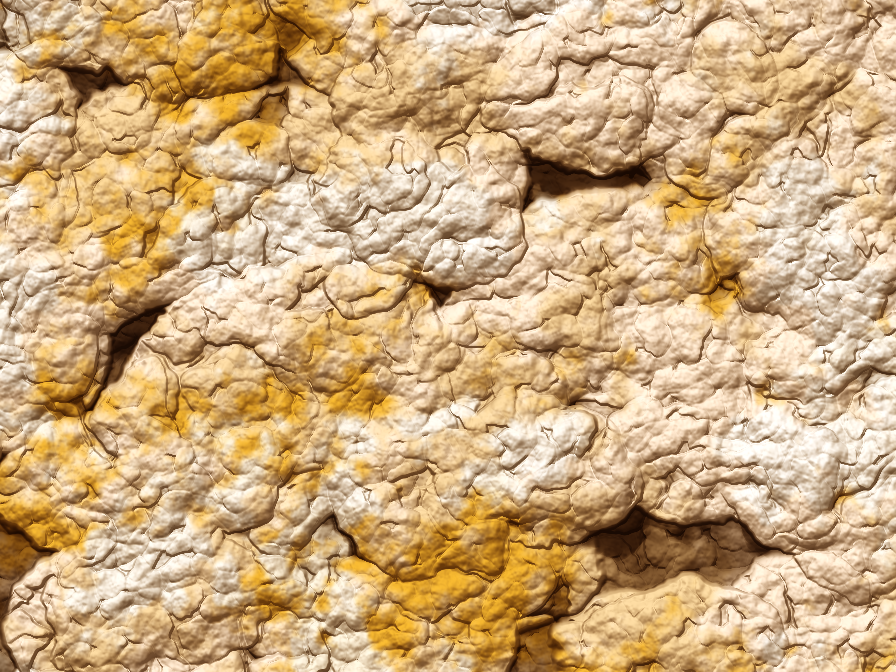
A WebGL 1 fragment shader for this texture:

```glsl
precision highp float;
// Shaggy, floury dough with yellow yolk streaks, lit from above.
// Ragged overlapping domes at three scales form a height field, which is
// shaded by slope, cast shadow and depth, then tinted by noise pigments.

uniform vec2 u_resolution;

#define CLUMP_FREQ 5.6      // large clumps per canvas height
#define CLUMP_HEIGHT 0.07
#define RAGGEDNESS 0.055    // how far the clump outlines are torn
#define GRAIN_HEIGHT 0.018
#define SHADOW_STRENGTH 0.55
#define SHADOW_STEP 0.011
#define YOLK_START 0.465    // lower values spread more yolk
#define FLOUR_START 0.53    // lower values dust more flour

const vec3 CREAM = vec3(0.92, 0.81, 0.69);
const vec3 BUTTER = vec3(0.87, 0.72, 0.50);
const vec3 YOLK = vec3(0.85, 0.60, 0.12);
const vec3 FLOUR = vec3(0.90, 0.85, 0.79);

float hash1(vec2 p) {
  vec3 q = fract(p.xyx * 0.1031);
  q += dot(q, q.yzx + 33.33);
  return fract((q.x + q.y) * q.z);
}

vec3 hash3(vec2 p) {
  vec3 q = fract(p.xyx * vec3(0.1031, 0.1030, 0.0973));
  q += dot(q, q.yxz + 33.33);
  return fract((q.xxy + q.yzz) * q.zyx);
}

float noise(vec2 p) {
  vec2 cell = floor(p);
  vec2 f = fract(p);
  f = f * f * (3.0 - 2.0 * f);
  float low = mix(hash1(cell), hash1(cell + vec2(1.0, 0.0)), f.x);
  float high = mix(hash1(cell + vec2(0.0, 1.0)), hash1(cell + 1.0), f.x);
  return mix(low, high, f.y);
}

float fbm(vec2 p) {
  float sum = 0.0;
  float amplitude = 0.533;
  for (int i = 0; i < 4; i++) {
    sum += amplitude * noise(p);
    p = mat2(1.6, 1.2, -1.2, 1.6) * p + 17.3;
    amplitude *= 0.5;
  }
  return sum;
}

// Highest of the randomly turned oval domes around p.
float clumps(vec2 p) {
  float top = 0.0;
  for (int j = -1; j <= 1; j++) {
    for (int i = -1; i <= 1; i++) {
      vec2 cell = floor(p) + vec2(float(i), float(j));
      vec3 rnd = hash3(cell);
      vec2 d = p - cell - rnd.xy;
      float angle = 0.4 + 2.0 * (fract(rnd.z * 7.31) - 0.5);
      float c = cos(angle);
      float s = sin(angle);
      d = vec2(c * d.x + s * d.y, c * d.y - s * d.x) * vec2(1.02, 1.45);
      float dome = 1.0 - dot(d, d);
      float edge = smoothstep(0.0, 0.12, dome);
      top = max(top, edge * (0.55 * rnd.z + 0.6 * sqrt(max(dome, 0.0))));
    }
  }
  return top;
}

float height(vec2 p) {
  vec2 tear = vec2(fbm(p * 15.0), fbm(p * 15.0 + 41.7)) - 0.5;
  vec2 q = p + RAGGEDNESS * tear;
  float h = CLUMP_HEIGHT * clumps(q * CLUMP_FREQ + 20.0);
  h += 0.40 * CLUMP_HEIGHT * clumps(q * CLUMP_FREQ * 2.6 + 61.0);
  h += 0.15 * CLUMP_HEIGHT * clumps(q * CLUMP_FREQ * 6.5 + 97.0);
  return h + GRAIN_HEIGHT * (fbm(p * 32.0 + 9.0) - 0.5);
}

// Brightness from slope, shadows of higher clumps and depth of crevices.
float lighting(vec2 p, float h) {
  float e = 0.003;
  vec2 slope = vec2(height(p + vec2(e, 0.0)), height(p + vec2(0.0, e))) - h;
  vec3 normal = normalize(vec3(-slope / e, 1.0));
  float diffuse = max(dot(normal, normalize(vec3(-0.2, 0.6, 0.8))), 0.0);
  float cover = 0.0;
  for (int i = 1; i <= 5; i++) {
    float t = SHADOW_STEP * float(i);
    cover = max(cover, height(p + vec2(-0.25, 0.97) * t) - h - 0.8 * t);
  }
  float light = 0.42 + 0.76 * diffuse;
  light *= 1.0 - SHADOW_STRENGTH * smoothstep(0.0, 0.026, cover);
  return light * mix(0.4, 1.0, smoothstep(0.02, 0.068, h));
}

// Cream and butter dough with smeared yolk and dusted flour.
vec3 pigment(vec2 p, float h) {
  float fine = fbm(p * 27.0 + 5.0);
  float dough = 0.6 * fbm(p * 7.0 + 31.0) + 0.4 * fine;
  vec3 color = mix(CREAM, BUTTER, smoothstep(0.40, 0.60, dough));
  vec2 smear = vec2(0.9 * p.x + 0.43 * p.y, 0.9 * p.y - 0.43 * p.x);
  float yolk = 0.66 * fbm(smear * vec2(4.0, 6.0) + 73.0);
  yolk += 0.34 * fbm(p * 30.0 + 53.0) - 0.8 * (h - 0.088);
  color = mix(color, YOLK, 0.93 * smoothstep(YOLK_START, YOLK_START + 0.19, yolk));
  float flour = 0.7 * fbm(p * 6.0 + 111.0) + 0.3 * fine + 0.9 * (h - 0.088);
  return mix(color, FLOUR, 0.85 * smoothstep(FLOUR_START, FLOUR_START + 0.1, flour));
}

void main() {
  vec2 p = gl_FragCoord.xy / u_resolution.y;
  float h = height(p);
  // Shadows turn warm: blue fades faster than red.
  vec3 warmLight = pow(vec3(lighting(p, h)), vec3(0.85, 1.15, 1.55));
  gl_FragColor = vec4(clamp(pigment(p, h) * warmLight, 0.0, 1.0), 1.0);
}
```
